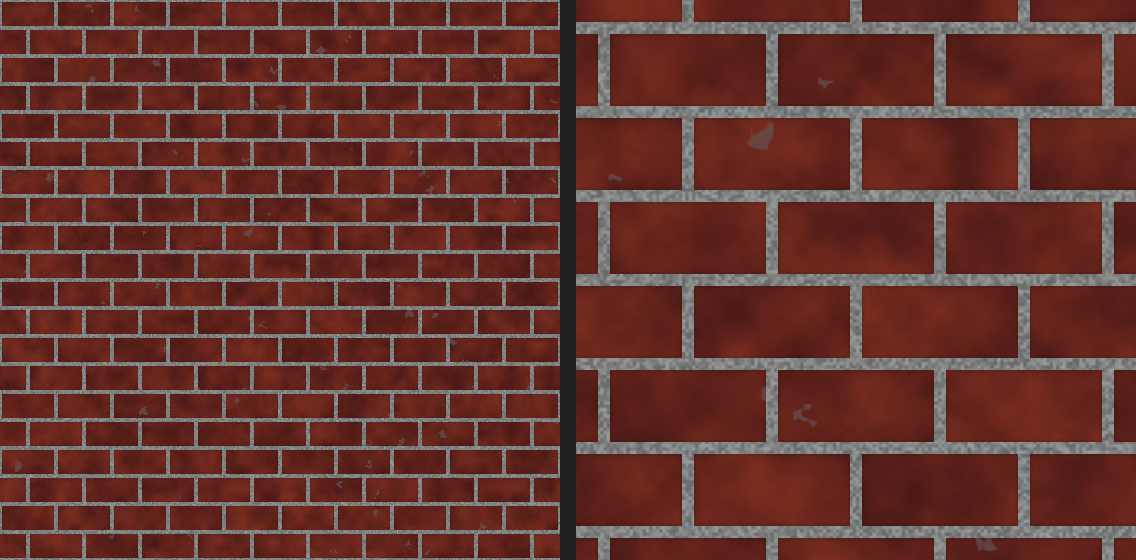
Left, the full canvas; right, a detail of the centre.
This texture is drawn by a Shadertoy shader. Its source:

```glsl
const vec2 BRICKS = vec2(10.0, 20.0);     // repeats across and down
const float JOINT_WIDTH = 0.0072;         // mortar width, canvas units
const float WRAP = 512.0;                 // noise period and grain count
const float MOTTLE_SCALE = 1.6;           // blotches per brick height
const float MOTTLE_CONTRAST = 1.5;
const float BRICK_VARIATION = 0.12;
const float EDGE_SHADE = 0.12;
const float EDGE_WIDTH = 0.0025;
const float CHIP_SCALE = 2.0;             // chip cells per brick height
const float CHIP_CHANCE = 0.04;
const float CHIP_OPACITY = 0.6;
const float GRAIN_STRENGTH = 0.22;
const vec3 BRICK_DARK = vec3(0.300, 0.100, 0.090);
const vec3 BRICK_LIGHT = vec3(0.475, 0.175, 0.120);
const vec3 CHIP_COLOR = vec3(0.40, 0.35, 0.36);
const vec3 MORTAR_COLOR = vec3(0.500, 0.506, 0.506);

float hash(vec2 p) {
    vec3 q = fract(p.xyx * 0.1031);
    q += dot(q, q.yzx + 33.33);
    return fract((q.x + q.y) * q.z);
}

vec2 hash2(vec2 p) {
    return vec2(hash(p), hash(p + vec2(37.0, 91.0)));
}

// Smooth value noise, periodic over WRAP cells
float valueNoise(vec2 p) {
    vec2 i = floor(p);
    vec2 f = p - i;
    f = f * f * (3.0 - 2.0 * f);
    float a = hash(mod(i, WRAP));
    float b = hash(mod(i + vec2(1, 0), WRAP));
    float c = hash(mod(i + vec2(0, 1), WRAP));
    float d = hash(mod(i + vec2(1, 1), WRAP));
    return mix(mix(a, b, f.x), mix(c, d, f.x), f.y);
}

float layeredNoise(vec2 p) {
    float sum = 0.0;
    float amplitude = 0.53;
    for (int i = 0; i < 4; i++) {
        sum += amplitude * valueNoise(p);
        p = p * 2.03 + 17.0;
        amplitude *= 0.5;
    }
    return sum;
}

// Sparse cellular spots with ragged outlines
float chipMask(vec2 p) {
    p += 0.5 * (vec2(valueNoise(p * 5.0), valueNoise(p * 5.0 + 53.0)) - 0.5);
    vec2 cell = floor(p);
    float mask = 0.0;
    for (int y = -1; y <= 1; y++) {
        for (int x = -1; x <= 1; x++) {
            vec2 id = cell + vec2(x, y);
            float present = step(hash(id + 11.0), CHIP_CHANCE);
            float radius = mix(0.12, 0.36, hash(id + 29.0));
            float dist = length(p - id - hash2(id));
            mask = max(mask, present * (1.0 - smoothstep(radius * 0.55, radius, dist)));
        }
    }
    return mask;
}

void mainImage(out vec4 fragColor, in vec2 fragCoord) {
    vec2 uv = fragCoord / iResolution.xy;
    float pixel = 1.0 / min(iResolution.x, iResolution.y);

    // Running bond: alternate rows shift by half a brick
    vec2 grid = uv * BRICKS;
    grid.x += 0.5 * (1.0 - mod(floor(grid.y), 2.0));
    vec2 id = mod(floor(grid), BRICKS);
    vec2 local = fract(grid);
    vec2 border = min(local, 1.0 - local) / BRICKS;
    float inset = min(border.x, border.y) - 0.5 * JOINT_WIDTH;
    float brickMask = smoothstep(-0.5 * pixel, 0.5 * pixel, inset);

    // Brick face: its own blotches, tone and darker rim
    vec2 face = local * vec2(BRICKS.y / BRICKS.x, 1.0);
    vec2 seed = floor(hash2(id + 5.0) * 200.0);
    float mottle = 0.5 + MOTTLE_CONTRAST * (layeredNoise(face * MOTTLE_SCALE + seed) - 0.5);
    mottle += BRICK_VARIATION * (hash(id + 71.0) - 0.5);
    vec3 brick = mix(BRICK_DARK, BRICK_LIGHT, clamp(mottle, 0.0, 1.0));
    brick *= 1.0 - EDGE_SHADE * (1.0 - smoothstep(0.0, EDGE_WIDTH, inset));

    // Worn grey chips
    brick = mix(brick, CHIP_COLOR, CHIP_OPACITY * chipMask(face * CHIP_SCALE + seed));

    // Sandy mortar
    float grain = valueNoise(uv * WRAP + 0.5) - 0.5;
    vec3 mortar = MORTAR_COLOR + GRAIN_STRENGTH * grain;

    fragColor = vec4(mix(mortar, brick, brickMask), 1.0);
}
```
